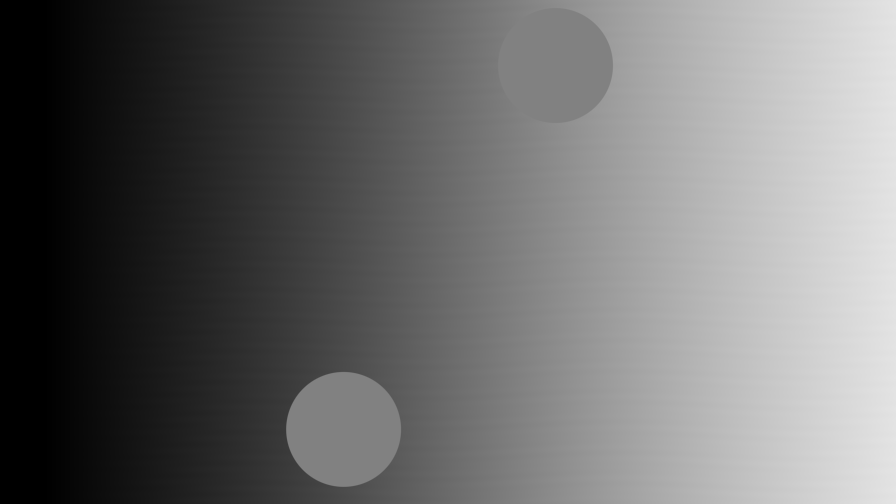
This background is drawn by a WebGL 1 fragment shader. Its source:

```glsl
precision highp float;
// Two equal mid-grey discs on a black-to-white horizontal ramp with a faint brushed grain.

uniform vec2 u_resolution;

const float TAU = 6.2831853;
const float RAMP_START = 0.05;      // fraction of the width that stays black
const float RAMP_END_GREY = 0.89;   // grey at the right edge
const float RAMP_BEND = 0.025;      // slows the ramp at both ends
const float DISC_GREY = 0.505;
const float DISC_RADIUS = 0.114;    // in canvas heights
const vec2 LOWER_DISC = vec2(0.3835, 0.148);
const vec2 UPPER_DISC = vec2(0.620, 0.870);
const float GRAIN_STRENGTH = 0.004;

// Grey of the backdrop at a horizontal position from 0 to 1
float rampGrey(float x) {
  float t = clamp((x - RAMP_START) / (1.0 - RAMP_START), 0.0, 1.0);
  return RAMP_END_GREY * t - RAMP_BEND * sin(TAU * t);
}

// Layered sines stretched along x, giving soft horizontal streaks
float brushedGrain(vec2 p) {
  float streaks = sin(p.y * 311.0 + 2.0 * sin(p.x * 9.0));
  streaks += sin(p.y * 197.0 - 3.0 * sin(p.x * 5.0 + 1.3));
  return 0.5 * streaks;
}

// Antialiased coverage of a disc
float discMask(vec2 p, vec2 center, float pixel) {
  float edge = length(p - center) - DISC_RADIUS;
  return 1.0 - smoothstep(-pixel, pixel, edge);
}

void main() {
  vec2 uv = gl_FragCoord.xy / u_resolution;
  vec2 aspect = vec2(u_resolution.x / u_resolution.y, 1.0);
  vec2 p = uv * aspect;
  float pixel = 0.75 / u_resolution.y;

  // Backdrop, with grain fading out in the black part
  float grey = rampGrey(uv.x);
  grey += GRAIN_STRENGTH * brushedGrain(p) * smoothstep(0.0, 0.15, grey);

  // Flat discs
  for (int i = 0; i < 2; i++) {
    vec2 center = mix(LOWER_DISC, UPPER_DISC, float(i)) * aspect;
    grey = mix(grey, DISC_GREY, discMask(p, center, pixel));
  }

  gl_FragColor = vec4(vec3(grey), 1.0);
}
```
